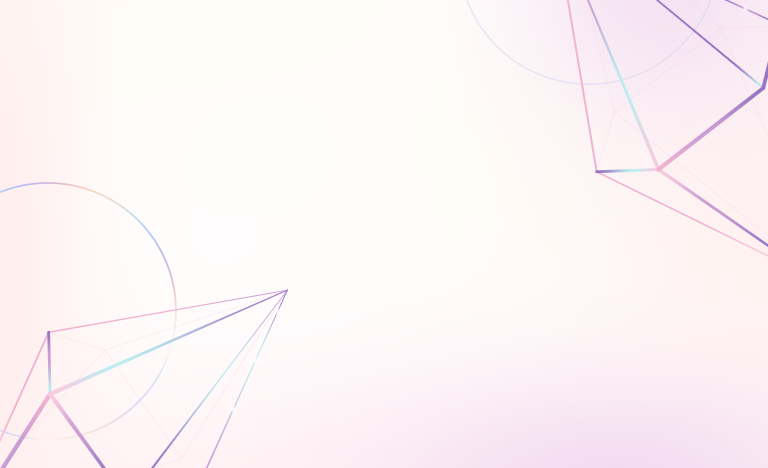
A Shadertoy shader for this background:

```glsl
#define THIN 0.0017
#define BOLD 0.0046
#define HAIRLINE 0.0010
#define FAINT_ALPHA 0.30
#define RING_RADIUS 0.274
#define RING_HUE_CYCLES 5.0

const vec3 WHITE  = vec3(1.0, 0.997, 0.995);
const vec3 CREAM  = vec3(1.0, 0.99, 0.95);
const vec3 BLUSH  = vec3(1.0, 0.935, 0.93);
const vec3 ROSE   = vec3(1.0, 0.935, 0.95);
const vec3 ORCHID = vec3(0.945, 0.85, 0.945);
const vec3 PINK   = vec3(0.94, 0.70, 0.82);
const vec3 SHELL  = vec3(0.97, 0.80, 0.87);
const vec3 LILAC  = vec3(0.79, 0.62, 0.83);
const vec3 PURPLE = vec3(0.60, 0.46, 0.77);
const vec3 CYAN   = vec3(0.74, 0.93, 0.94);

// Construction lines of each crystal, as start and end points
const vec4 leftFacets[6] = vec4[6](
    vec4(0.104, 0.290, 0.224, 0.252), vec4(0.224, 0.252, 0.614, 0.380),
    vec4(0.224, 0.252, 0.030, 0.040), vec4(0.224, 0.252, 0.388, 0.021),
    vec4(0.388, 0.021, 0.614, 0.380), vec4(0.388, 0.021, 0.324, 0.000));
const vec4 rightFacets[7] = vec4[7](
    vec4(1.275, 0.633, 1.313, 0.761), vec4(1.313, 0.761, 1.539, 0.940),
    vec4(1.313, 0.761, 1.256, 1.000), vec4(1.539, 0.940, 1.650, 0.943),
    vec4(1.539, 0.940, 1.471, 1.000), vec4(1.539, 0.940, 1.650, 0.690),
    vec4(1.313, 0.761, 1.650, 0.490));

// Share of one pixel covered by a stroke at distance d
float stroke(float d, float halfWidth) {
    float px = 1.0 / iResolution.y;
    float overlap = min(d + 0.5 * px, halfWidth) - max(d - 0.5 * px, -halfWidth);
    return clamp(overlap / px, 0.0, 1.0);
}

// Distance to a segment in x, position along it in y
vec2 segment(vec2 p, vec2 a, vec2 b) {
    vec2 ab = b - a;
    float t = clamp(dot(p - a, ab) / dot(ab, ab), 0.0, 1.0);
    return vec2(length(p - a - ab * t), t);
}

float glow(vec2 p, vec2 center, vec2 radius) {
    vec2 q = (p - center) / radius;
    return exp(-dot(q, q));
}

// Tapered edge with a three-stop gradient; middle places the second stop
void edge(inout vec3 col, vec2 p, vec2 a, vec2 b, vec2 widths,
          vec3 start, vec3 mid, vec3 end, float middle) {
    vec2 s = segment(p, a, b);
    vec3 tint = mix(start, mid, smoothstep(0.0, middle, s.y));
    tint = mix(tint, end, smoothstep(middle, 1.0, s.y));
    col = mix(col, tint, stroke(s.x, mix(widths.x, widths.y, s.y)));
}

vec3 background(vec2 p) {
    vec3 col = WHITE;
    col = mix(col, CREAM, 0.8 * glow(p, vec2(0.40, 1.05), vec2(0.50, 0.30)));
    col = mix(col, CREAM, 0.5 * glow(p, vec2(1.10, 0.65), vec2(0.35, 0.30)));
    col = mix(col, ROSE, 0.9 * glow(p, vec2(0.70, -0.15), vec2(1.00, 0.38)));
    col = mix(col, BLUSH, 0.8 * glow(p, vec2(1.70, 0.50), vec2(0.48, 0.55)));
    col = mix(col, BLUSH, glow(p, vec2(-0.03, 0.45), vec2(0.22, 0.95)));
    col = mix(col, ORCHID, 0.75 * glow(p, vec2(1.42, 1.05), vec2(0.30, 0.30)));
    return mix(col, ORCHID, 0.9 * glow(p, vec2(1.32, -0.04), vec2(0.46, 0.22)));
}

void rings(inout vec3 col, vec2 p) {
    // Iridescent ring, fading around its lower half
    vec2 q = p - vec2(0.102, 0.335);
    float angle = atan(q.y, q.x);
    float hue = RING_HUE_CYCLES * angle;
    vec3 tint = vec3(0.82, 0.80, 0.86) + vec3(0.13, 0.08, -0.10) * cos(hue + vec3(0.0, 1.3, 0.0));
    float upper = smoothstep(-0.12, 0.08, q.y);
    float lower = 0.5 * smoothstep(-0.05, -0.15, q.y) * smoothstep(0.0, 0.06, abs(q.x));
    col = mix(col, tint, max(upper, lower) * stroke(length(q) - RING_RADIUS, 0.0018));

    // Pale ring crossing the top edge
    float d = length(p - vec2(1.258, 1.098)) - RING_RADIUS - 0.004;
    col = mix(col, vec3(0.86, 0.85, 0.94), 0.65 * stroke(d, 0.0015));
}

void leftCrystal(inout vec3 col, vec2 p) {
    vec2 apex = vec2(0.614, 0.380), crown = vec2(0.104, 0.290), heart = vec2(0.107, 0.158);
    for (int i = 0; i < 6; i++) {
        float d = segment(p, leftFacets[i].xy, leftFacets[i].zw).x;
        col = mix(col, SHELL, FAINT_ALPHA * stroke(d, HAIRLINE));
    }
    edge(col, p, apex, vec2(0.318, -0.01), vec2(0.0008, 0.0023), LILAC, CYAN, PURPLE, 0.45);
    edge(col, p, apex, vec2(0.437, -0.01), vec2(0.0010, 0.0018), PURPLE, CYAN, LILAC, 0.35);
    edge(col, p, crown, apex, vec2(THIN, 0.0010), PINK, PINK, LILAC, 0.5);
    edge(col, p, crown, vec2(-0.02, 0.015), vec2(0.0020), PINK, PINK, SHELL, 0.6);
    edge(col, p, crown, heart, vec2(0.0030), PURPLE, LILAC, CYAN, 0.4);
    edge(col, p, heart, apex, vec2(BOLD, 0.0010), SHELL, CYAN, PURPLE, 0.28);
    edge(col, p, heart, vec2(-0.01, -0.025), vec2(BOLD), PINK, LILAC, LILAC, 0.6);
    edge(col, p, heart, vec2(0.235, -0.018), vec2(BOLD, 0.0035), SHELL, LILAC, PURPLE, 0.5);

    // Gaps of light along the outer edge
    for (int i = 0; i < 3; i++) {
        vec2 gap = mix(apex, vec2(0.441, 0.0), 0.12 + 0.275 * float(i));
        col = mix(col, WHITE, 0.9 * glow(p, gap, vec2(0.006)));
    }
}

void rightCrystal(inout vec3 col, vec2 p) {
    vec2 corner = vec2(1.275, 0.633), heart = vec2(1.407, 0.638), tip = vec2(1.631, 0.812);
    for (int i = 0; i < 7; i++) {
        float d = segment(p, rightFacets[i].xy, rightFacets[i].zw).x;
        col = mix(col, SHELL, FAINT_ALPHA * stroke(d, HAIRLINE));
    }
    edge(col, p, corner, vec2(1.210, 1.02), vec2(0.0021), PINK, PINK, PINK, 0.5);
    edge(col, p, corner, vec2(1.660, 0.444), vec2(THIN), PINK, PINK, SHELL, 0.5);
    edge(col, p, corner, heart, vec2(0.0030), PURPLE, CYAN, SHELL, 0.6);
    edge(col, p, heart, vec2(1.248, 1.02), vec2(0.0040, 0.0020), SHELL, CYAN, LILAC, 0.45);
    edge(col, p, heart, vec2(1.660, 0.462), vec2(0.0036, 0.0026), SHELL, LILAC, PURPLE, 0.45);
    edge(col, p, vec2(1.380, 1.02), tip, vec2(0.0018, 0.0024), PURPLE, PURPLE, CYAN, 0.75);
    edge(col, p, heart, tip, vec2(BOLD, 0.0040), PINK, LILAC, PURPLE, 0.45);
    edge(col, p, tip, vec2(1.650, 0.890), vec2(0.0040), PURPLE, PURPLE, LILAC, 0.5);
    edge(col, p, vec2(1.530, 1.01), vec2(1.660, 0.950), vec2(0.0018), PURPLE, LILAC, PURPLE, 0.5);
    col = mix(col, WHITE, 0.9 * glow(p, vec2(1.593, 0.981), vec2(0.005)));
}

void mainImage(out vec4 fragColor, in vec2 fragCoord) {
    vec2 p = fragCoord / iResolution.y;
    vec3 col = background(p);
    rings(col, p);
    leftCrystal(col, p);
    rightCrystal(col, p);
    fragColor = vec4(col, 1.0);
}
```
